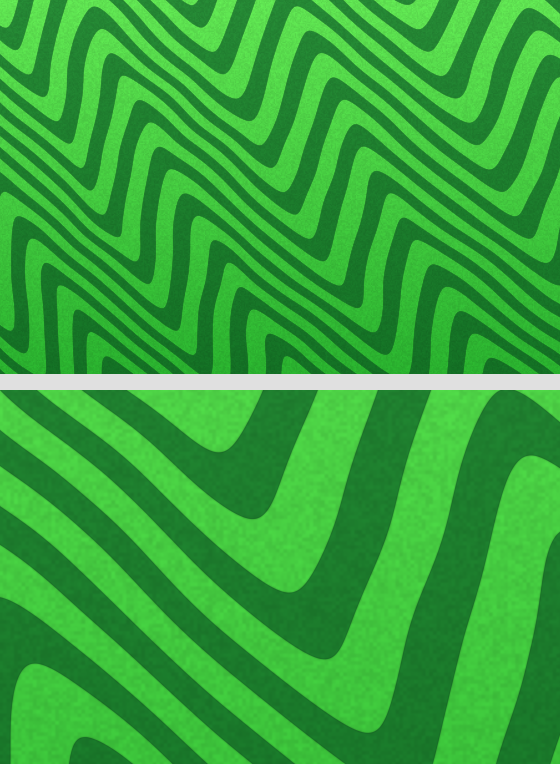
Top, the full canvas; bottom, a detail of the centre.
Write a Shadertoy shader that draws this pattern.

```glsl
// Slanted, rounded zigzag stripes in two greens with a vertical fade and paper grain.

// Lengths are fractions of the canvas height; y runs downward from the top.
const float TAU = 6.2831853;
const float STRIPE_PERIOD = 0.125;   // spacing of stripes along a ridge
const float STRIPE_START = 0.108;    // centre of the first dark stripe
const float DARK_HALF = 0.238;       // half the dark share of one period
const float SLANT = 0.56;            // sideways lean of the ridges
const float RIDGE_START = -0.264;    // position of the leftmost ridge
const float RIDGE_GAP = 0.449;       // gap between ridges at the left
const float RIDGE_GROWTH = 0.0332;   // widening of the gap to the right
const float ZIGZAG_HEIGHT = 0.1694;  // half the drop from ridge to valley
const float ZIGZAG_DRIFT = 0.0645;   // net drop per ridge
const float CORNER = 0.965;          // 1 is a sharp fold, lower is rounder
const float BOW = 0.027;             // bend of the ridges
const float WOBBLE = 0.012;          // uneven, hand-cut edges
const float WOBBLE_SCALE = 7.0;
const float OUTLINE_WIDTH = 0.0016;
const float OUTLINE_SHADE = 0.10;
const float GRAIN_SCALE = 300.0;
const float GRAIN = 0.045;

const vec3 LIGHT_TOP = vec3(0.375, 0.89, 0.32);
const vec3 LIGHT_BOTTOM = vec3(0.16, 0.69, 0.18);
const vec3 DARK_TOP = vec3(0.145, 0.53, 0.205);
const vec3 DARK_BOTTOM = vec3(0.075, 0.435, 0.14);

float hash(vec2 cell) {
    vec3 q = fract(vec3(cell.xyx) * 0.1031);
    q += dot(q, q.yzx + 33.33);
    return fract((q.x + q.y) * q.z);
}

// Smooth value noise in -1..1
float noise(vec2 p) {
    vec2 cell = floor(p);
    vec2 f = fract(p);
    f = f * f * f * (f * (f * 6.0 - 15.0) + 10.0);
    float low = mix(hash(cell), hash(cell + vec2(1, 0)), f.x);
    float high = mix(hash(cell + vec2(0, 1)), hash(cell + vec2(1, 1)), f.x);
    return 2.0 * mix(low, high, f.y) - 1.0;
}

// Ridge count across the canvas: integers are ridges, halves are valleys
float ridgePhase(vec2 p) {
    float v = 2.0 * p.y - 1.0;
    float u = p.x - SLANT * p.y - BOW * (v * v - 0.33);
    u += WOBBLE * noise(p * WOBBLE_SCALE + 11.0);
    float root = RIDGE_GAP * RIDGE_GAP + 4.0 * RIDGE_GROWTH * (u - RIDGE_START);
    return (sqrt(max(root, 0.0)) - RIDGE_GAP) / (2.0 * RIDGE_GROWTH);
}

// Downward offset of a stripe along the rounded zigzag
float zigzag(float t) {
    float wave = asin(CORNER * cos(TAU * t)) / asin(CORNER);
    return ZIGZAG_DRIFT * t + ZIGZAG_HEIGHT * (1.0 - wave);
}

void mainImage(out vec4 fragColor, in vec2 fragCoord) {
    vec2 p = fragCoord / iResolution.y;
    p.y = 1.0 - p.y;

    // Signed distance to the nearest stripe edge, negative inside the dark
    float stripe = (p.y - STRIPE_START - zigzag(ridgePhase(p))) / STRIPE_PERIOD;
    float slope = max(length(vec2(dFdx(stripe), dFdy(stripe))), 1e-5);
    float edgePixels = (abs(fract(stripe + 0.5) - 0.5) - DARK_HALF) / slope;
    float edge = edgePixels / iResolution.y;

    // Two greens, fading downward
    vec3 light = mix(LIGHT_TOP, LIGHT_BOTTOM, p.y);
    vec3 dark = mix(DARK_TOP, DARK_BOTTOM, p.y);
    vec3 color = mix(dark, light, smoothstep(-0.7, 0.7, edgePixels));

    // Faint pressed line along the edges
    color *= 1.0 - OUTLINE_SHADE * (1.0 - smoothstep(0.0, OUTLINE_WIDTH, abs(edge)));

    // Paper grain
    float grain = noise(p * GRAIN_SCALE) + 0.5 * noise(p * GRAIN_SCALE * 0.5 + 40.0);
    color *= 1.0 + GRAIN * grain;

    fragColor = vec4(clamp(color, 0.0, 1.0), 1.0);
}
```
